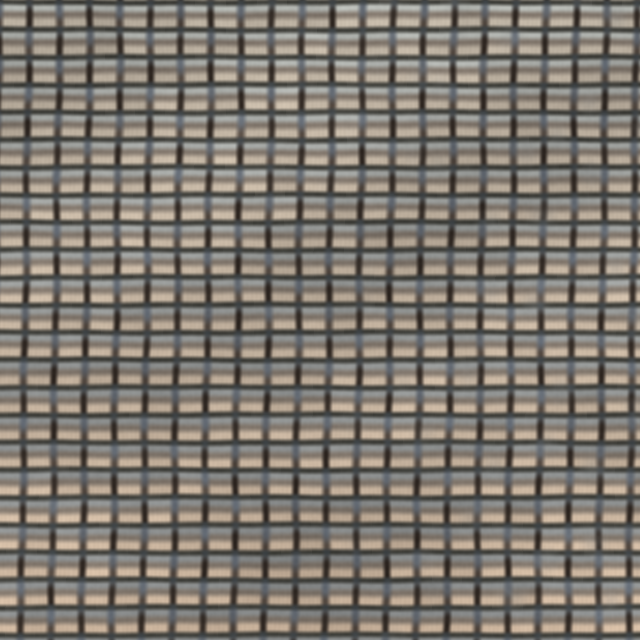
Write a Shadertoy shader that draws this texture.

```glsl
float hash(vec2 p) {
    return fract(sin(dot(p, vec2(127.1, 311.7))) * 43758.5);
}

// Distance to the nearest scattered point
float cellular(vec2 p) {
    float nearest = 1.0;
    for (int j = -1; j <= 1; j++)
    for (int i = -1; i <= 1; i++) {
        vec2 cell = floor(p) + vec2(i, j);
        vec2 point = cell + vec2(hash(cell), hash(cell + 37.0));
        nearest = min(nearest, distance(p, point));
    }
    return nearest;
}

// Soft line centred on zero
float strand(float d, float inner, float outer) {
    return 1.0 - smoothstep(inner, outer, abs(d));
}

void mainImage(out vec4 fragColor, in vec2 fragCoord) {
    vec2 uv = fragCoord / iResolution.xy;

    // Slightly leaning grid with a faint waver
    vec2 grid = vec2(uv.x - 0.0325 - 0.0135 * uv.y, uv.y - 0.008) * vec2(21.07, 23.27);
    grid.x += 0.025 * sin(uv.y * 19.0 + uv.x * 5.0) + 0.012 * sin(uv.y * 61.0 + uv.x * 30.0);
    grid.y += 0.02 * sin(uv.x * 9.0 + uv.y * 37.0) + 0.01 * sin(uv.x * 41.0 + uv.y * 25.0);
    vec2 post = vec2(floor(grid.x + 0.5), floor(grid.y));
    vec2 cell = floor(grid);
    float across = grid.x - post.x;
    float up = fract(grid.y);
    float toRow = up - floor(up + 0.5);

    // Rounded slat: beige below, brown shadow, grey sheen above
    vec3 beige = mix(vec3(0.79, 0.70, 0.61), vec3(0.73, 0.69, 0.63), uv.y);
    vec3 sheen = mix(vec3(0.54, 0.55, 0.55), vec3(0.70, 0.71, 0.69), uv.y * uv.y);
    vec3 color = mix(beige, vec3(0.49, 0.45, 0.41), smoothstep(0.28, 0.55, up));
    color = mix(color, sheen, smoothstep(0.54, 0.78, up));
    color *= 0.96 + 0.09 * hash(cell);
    color *= 1.0 + 0.01 * sin(grid.x * 44.0 + 5.0 * hash(cell.yy)) * (1.0 - up);

    // Upright strands alternate between dark and blue like a plain weave
    float blueTurn = mod(post.x + post.y, 2.0);
    vec3 darkStrand = mix(vec3(0.17, 0.14, 0.12), vec3(0.30, 0.31, 0.32), smoothstep(0.6, 0.95, up));
    vec3 blueStrand = mix(vec3(0.31, 0.27, 0.24), vec3(0.39, 0.42, 0.46), smoothstep(0.2, 0.65, up));
    vec3 strandColor = mix(darkStrand, blueStrand, blueTurn * (0.75 + 0.25 * hash(post + 9.0)));
    float upright = strand(across, 0.01, 0.20 + 0.03 * blueTurn);
    color = mix(color, strandColor, upright * (0.9 + 0.1 * hash(post + 3.0)));

    // Level strands, bluish where they cross the uprights
    vec3 levelColor = mix(vec3(0.23, 0.23, 0.21), vec3(0.24, 0.26, 0.27), upright);
    float levelStrength = 0.92 + 0.08 * hash(vec2(floor(grid.x + 0.5), floor(grid.y + 0.5)));
    color = mix(color, levelColor, levelStrength * strand(toRow, 0.0, 0.20));

    // Pale smudges, mostly towards the right
    float smudge = smoothstep(0.28, 0.0, cellular(uv * 9.0 + 4.0)) * smoothstep(0.3, 0.95, uv.x);
    color = mix(color, vec3(0.53, 0.54, 0.54), 0.25 * smudge);

    // Broad tone drift and fine mottling
    color *= 1.0 + 0.03 * sin(uv.x * 7.0 + 2.0 * sin(uv.y * 5.0)) + 0.025 * sin(uv.y * 13.0 - uv.x * 6.0);
    color += 0.025 * (cellular(uv * 90.0) - 0.45);

    fragColor = vec4(clamp(color, 0.0, 1.0), 1.0);
}
```
